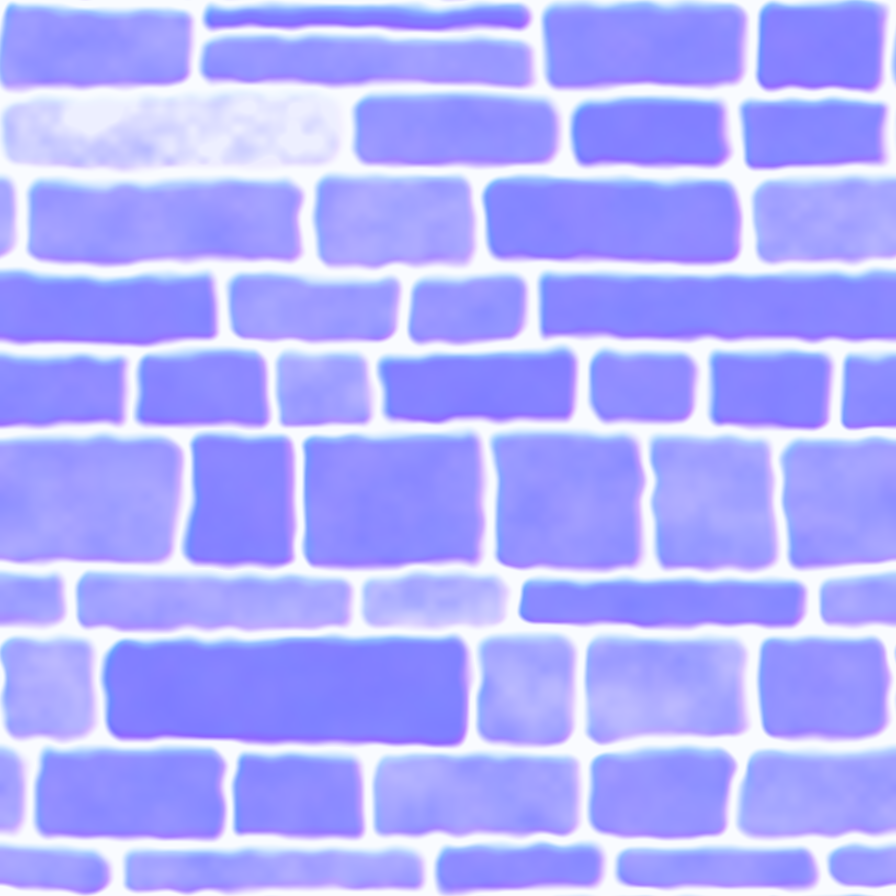
A three.js fragment shader for this texture map:

```glsl
// Coursed rubble stone wall as a pale violet normal map with soft white joints.
varying vec2 vUv;

const vec3 FLAT_STONE = vec3(0.505, 0.495, 1.0);
const vec3 MORTAR = vec3(0.975, 0.985, 1.0);
const float HALF_GAP = 0.0062;     // half the joint width
const float CORNER = 0.017;        // corner radius
const float EDGE_SOFT = 0.0055;    // blur of the stone outline
const float RIM_DEPTH = 0.013;     // width of the tinted bevel
const float RIM_TINT = 0.25;       // strength of the bevel
const float JITTER = 0.5;          // variation of stone widths
const float HAZE_MAX = 0.36;       // strongest common bleaching
const float PALE_SHARE = 0.05;     // share of strongly bleached stones
const float LEDGE = 0.9635;        // splits the lead stone of the top course

struct Course { float base, top, stones, start, lead, haze; };

float hash(vec2 p) {
  vec3 q = fract(p.xyx * vec3(0.1031, 0.1030, 0.0973));
  q += dot(q, q.yzx + 33.33);
  return fract((q.x + q.y) * q.z);
}

// Value noise that tiles over the unit square
float noise(vec2 uv, vec2 cells) {
  vec2 p = uv * cells;
  vec2 i = floor(p), f = fract(p);
  f = f * f * (3.0 - 2.0 * f);
  vec2 a = mod(i, cells), b = mod(i + 1.0, cells);
  return mix(mix(hash(a), hash(vec2(b.x, a.y)), f.x),
             mix(hash(vec2(a.x, b.y)), hash(b), f.x), f.y);
}

float cloud(vec2 uv) {
  return 0.5 * noise(uv, vec2(17.0, 23.0)) + 0.32 * noise(uv, vec2(37.0, 43.0))
       + 0.18 * noise(uv, vec2(79.0, 83.0));
}

// Each course sits on the one below and begins with its longest stone
void lay(inout Course c, float y, float top, float stones, float start, float lead, float haze) {
  if (y >= c.top) c = Course(c.top, top, stones, start, lead, haze);
}

Course courseAt(float y) {
  Course c = Course(0.0, 0.0, 1.0, 0.0, 1.0, 0.0);
  lay(c, y, 0.0625, 4.0, 0.132, 0.346, 0.27);
  lay(c, y, 0.167, 5.0, 0.410, 0.242, 0.30);
  lay(c, y, 0.294, 5.0, 0.115, 0.411, 0.02);
  lay(c, y, 0.362, 4.0, 0.081, 0.315, 0.28);
  lay(c, y, 0.520, 5.0, 0.869, 0.337, 0.22);
  lay(c, y, 0.613, 6.0, 0.421, 0.234, 0.02);
  lay(c, y, 0.700, 3.0, 0.594, 0.656, 0.06);
  lay(c, y, 0.806, 4.0, 0.023, 0.326, 0.20);
  lay(c, y, 0.898, 4.0, 0.000, 0.392, 0.72);
  lay(c, y, 1.0, 4.0, 0.219, 0.380, 0.20);
  return c;
}

// Joint after the lead stone, in mean stone widths; both ends stay fixed
float joint(float i, float count, float seed) {
  float inner = step(0.5, i) * step(i, count - 0.5);
  return i + inner * JITTER * (hash(vec2(i * 7.0 + 3.0, seed)) - 0.5);
}

void main() {
  // Uneven outlines
  vec2 wave = vec2(noise(vUv, vec2(9.0, 13.0)), noise(vUv.yx, vec2(11.0, 8.0))) - 0.5;
  vec2 chip = vec2(noise(vUv, vec2(45.0, 41.0)), noise(vUv.yx, vec2(47.0, 43.0))) - 0.5;
  vec2 p = fract(vUv + 0.011 * wave + 0.0065 * chip);

  // Stone bounds
  Course c = courseAt(p.y);
  float seed = floor(c.top * 100.0);
  float x = fract(p.x - c.start);
  float id = 0.0, left = 0.0, right = c.lead;
  if (x > c.lead) {
    float count = c.stones - 1.0;
    float unit = (1.0 - c.lead) / count;
    float t = (x - c.lead) / unit;
    float i = floor(t);
    if (t < joint(i, count, seed)) i -= 1.0;
    else if (t > joint(i + 1.0, count, seed)) i += 1.0;
    left = c.lead + unit * joint(i, count, seed);
    right = c.lead + unit * joint(i + 1.0, count, seed);
    id = i + 1.0;
  } else if (c.top > LEDGE) {
    if (p.y > LEDGE) { c.base = LEDGE; id = 9.0; }
    else c.top = LEDGE;
  }
  vec2 key = vec2(id * 5.0 + 1.0, seed + 11.0);

  // Rounded box distance and outward direction
  vec2 local = vec2(x, p.y) - 0.5 * vec2(left + right, c.base + c.top);
  vec2 halfSize = 0.5 * vec2(right - left, c.top - c.base)
                - HALF_GAP * (0.75 + 0.5 * hash(key));
  float radius = min(CORNER * (0.7 + 0.6 * hash(key + 17.0)), min(halfSize.x, halfSize.y));
  vec2 q = abs(local) - halfSize + radius;
  vec2 corner = max(q, 0.0);
  float d = length(corner) + min(max(q.x, q.y), 0.0) - radius;
  vec2 outward = sign(local) * corner / (length(corner) + 0.0001);

  // Bleached patches, different on each stone
  float patches = cloud(vUv);
  float haze = HAZE_MAX * hash(key + 31.0);
  if (hash(key + 53.0) < PALE_SHARE) haze = 0.55;
  if (id < 0.5) haze = c.haze;
  haze *= 0.35 + 1.3 * patches;

  // Bevel tint: red to the right, green to the top
  float rim = smoothstep(-RIM_DEPTH, 0.001, d);
  vec3 stone = FLAT_STONE;
  stone.rg += RIM_TINT * rim * outward;
  stone.rg += 0.05 * (vec2(patches, cloud(vUv.yx)) - 0.5);
  stone = mix(stone, MORTAR, clamp(haze + 0.15 * rim, 0.0, 0.9));

  float soft = EDGE_SOFT * (0.7 + 0.8 * noise(vUv, vec2(21.0, 19.0)));
  gl_FragColor = vec4(mix(stone, MORTAR, smoothstep(-soft, soft * 0.8, d)), 1.0);
}
```
